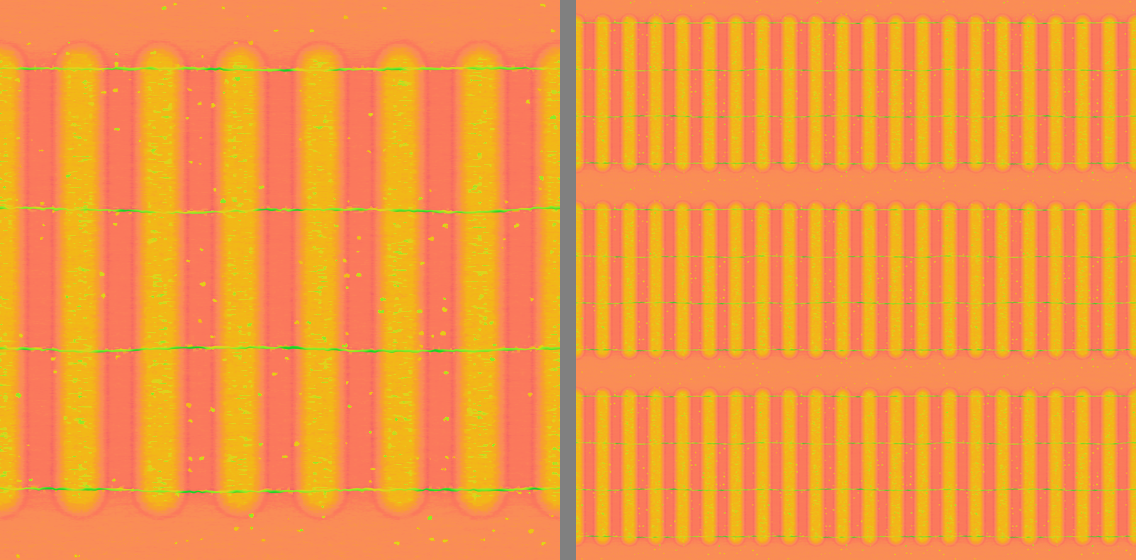
Left: one tile. Right: repeated 3 by 3.
Write a WebGL 2 fragment shader that draws this texture.

```glsl
#version 300 es
precision highp float;
// Seven rounded upright ribs crossed by four ragged green threads, with grain and flecks.
uniform vec2 u_resolution;
out vec4 outColor;

#define RIBS 7.0
#define THREADS 4.0
#define RIB_RADIUS 0.049
#define RIB_HALF_LENGTH 0.376
#define SLOPE_WIDTH 0.031
#define THREAD_HALF_WIDTH 0.0018
#define THREAD_WAVE 0.009
#define GRAIN 0.15
#define FLECK_GRID 46.0
#define FLECK_CHANCE 0.13

const vec3 ROSE   = vec3(0.94, 0.38, 0.40);
const vec3 CORAL  = vec3(0.985, 0.47, 0.36);
const vec3 SALMON = vec3(0.98, 0.55, 0.34);
const vec3 ORANGE = vec3(0.97, 0.63, 0.17);
const vec3 AMBER  = vec3(0.95, 0.72, 0.09);
const vec3 OLIVE  = vec3(0.87, 0.83, 0.11);
const vec3 LIME   = vec3(0.54, 0.92, 0.16);
const vec3 GREEN  = vec3(0.08, 0.82, 0.16);

float hash(vec2 p) {
  return fract(sin(dot(p, vec2(127.1, 311.7))) * 43758.5453);
}

// Value noise that wraps after a whole number of cells.
float noise(vec2 uv, vec2 cells, float seed) {
  vec2 p = uv * cells, i = floor(p), f = fract(p);
  f = f * f * (3.0 - 2.0 * f);
  vec2 a = mod(i, cells) + seed, b = mod(i + 1.0, cells) + seed;
  return mix(mix(hash(a), hash(vec2(b.x, a.y)), f.x),
             mix(hash(vec2(a.x, b.y)), hash(b), f.x), f.y);
}

// Signed distance to the nearest rib, negative inside.
float ribDistance(vec2 uv) {
  float x = (fract(uv.x * RIBS + 0.5) - 0.5) / RIBS;
  float y = max(abs(uv.y - 0.5) - RIB_HALF_LENGTH, 0.0);
  return length(vec2(x, y)) - RIB_RADIUS;
}

// Small ragged flecks: x is coverage, y a random tone.
vec2 flecks(vec2 uv) {
  vec2 cell = mod(floor(uv * FLECK_GRID), FLECK_GRID);
  vec2 center = 0.3 + 0.4 * vec2(hash(cell + 3.7), hash(cell + 9.1));
  vec2 offset = fract(uv * FLECK_GRID) - center;
  float ragged = noise(uv, vec2(260.0), 5.3) - 0.5;
  float radius = mix(0.05, 0.19, hash(cell + 17.3));
  float d = length(offset * vec2(0.8, 1.15)) + 0.25 * ragged - radius;
  float soft = 0.02 + FLECK_GRID / u_resolution.y * 0.5;
  float present = step(hash(cell + 31.9), FLECK_CHANCE);
  float bounds = 1.0 - smoothstep(0.22, 0.3, length(offset));
  return vec2(present * bounds * (1.0 - smoothstep(-soft, soft, d)), hash(cell + 43.0));
}

// Colour ramp from rose lows to green highs.
vec3 ramp(float h) {
  vec3 c = mix(ROSE, CORAL, smoothstep(0.0, 0.24, h));
  c = mix(c, SALMON, smoothstep(0.24, 0.42, h));
  c = mix(c, ORANGE, smoothstep(0.42, 0.60, h));
  c = mix(c, AMBER, smoothstep(0.60, 0.75, h));
  c = mix(c, OLIVE, smoothstep(0.75, 0.90, h));
  c = mix(c, LIME, smoothstep(0.90, 1.0, h));
  return mix(c, GREEN, smoothstep(1.0, 1.2, h));
}

void main() {
  vec2 uv = gl_FragCoord.xy / u_resolution;
  float pixel = 1.0 / u_resolution.y;
  float d = ribDistance(uv);

  // Ground: salmon margins and coral gaps, with rose creases beside the ribs.
  float margin = smoothstep(0.365, 0.435, abs(uv.y - 0.5));
  float h = mix(0.25, 0.43, margin);
  h -= mix(0.13, 0.08, margin) * exp(-pow(d / 0.0045, 2.0));
  h -= 0.05 * margin * exp(-max(d, 0.0) / 0.012);

  // Rib body rising to a flat amber crown.
  float rise = smoothstep(-0.004, SLOPE_WIDTH, -d);
  h = mix(h, 0.73, rise);

  // Horizontal brushed grain.
  float fine = noise(uv, vec2(90.0, 400.0), 1.7) + noise(uv, vec2(330.0, 512.0), 8.2);
  h += GRAIN * (fine - 1.0) * 0.5;
  h += 0.04 * (noise(uv, vec2(12.0, 180.0), 2.9) - 0.5);

  // Bright dashes along the crowns.
  float patches = noise(uv, vec2(40.0, 60.0), 6.1);
  float dash = noise(uv, vec2(105.0, 340.0), 12.4) + 0.25 * (patches - 0.5);
  float crown = smoothstep(0.012, 0.04, -d);
  h += 0.2 * crown * smoothstep(0.68, 0.86, dash);

  // Scattered flecks.
  vec2 fleck = flecks(uv);
  h = mix(h, mix(0.82, 1.08, fleck.y), 0.9 * fleck.x);

  // Threads: slow sway, fine jitter and frayed borders.
  float row = floor(uv.y * THREADS);
  float sway = noise(uv, vec2(6.0, 1.0), 0.0) * 0.0;
  sway += noise(vec2(uv.x, 0.0), vec2(6.0, 1.0), row * 7.3 + 20.0) - 0.5;
  float jitter = noise(vec2(uv.x, 0.0), vec2(130.0, 1.0), row * 5.1 + 60.0) - 0.5;
  float across = (fract(uv.y * THREADS) - 0.5) / THREADS - THREAD_WAVE * sway - 0.0022 * jitter;
  float fray = noise(uv, vec2(190.0, 300.0), 15.8);
  float frayZone = exp(-pow(across / 0.0055, 2.0));
  h -= 0.12 * frayZone * (1.0 - rise);
  h = mix(h, 0.86, 0.85 * smoothstep(0.6, 0.78, fray) * frayZone);
  float width = THREAD_HALF_WIDTH * (0.6 + 0.8 * noise(vec2(uv.x, 0.0), vec2(70.0, 1.0), row + 80.0));
  float thread = 1.0 - smoothstep(width - 0.6 * pixel, width + 0.8 * pixel, abs(across));
  float tone = noise(vec2(uv.x, 0.0), vec2(45.0, 1.0), row * 3.7 + 90.0);
  float threadHeight = mix(1.02, 0.94, rise) + 0.3 * (tone - 0.4) - 30.0 * across;
  vec3 color = mix(ramp(h), ramp(threadHeight), thread);

  outColor = vec4(color, 1.0);
}
```
